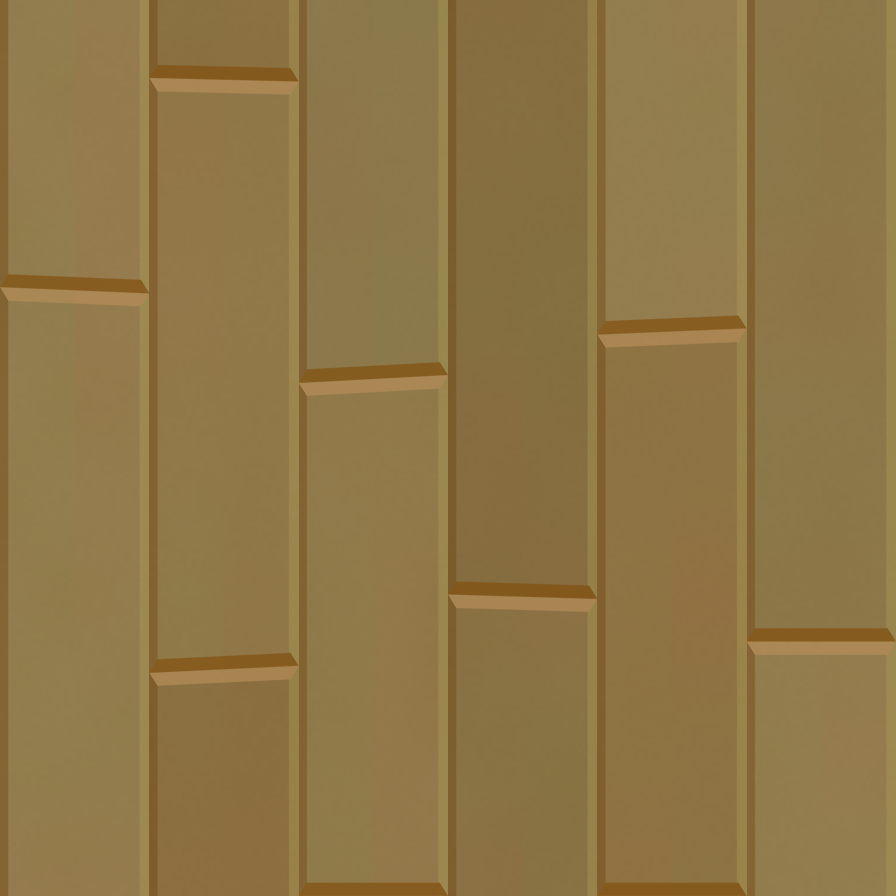
A three.js fragment shader for this texture:

```glsl
#define COLUMNS 6.0
#define DARK_BEVEL 0.0092
#define LIGHT_BEVEL 0.0108
#define JOINT_HALF 0.0148
#define SOFT 0.0009
#define PATCHES 0.016
#define PLANK_DARK vec3(0.520, 0.430, 0.250)
#define PLANK_LIGHT vec3(0.580, 0.492, 0.308)
#define SIDE_SHADE vec3(0.510, 0.385, 0.195)
#define SIDE_LIGHT vec3(0.605, 0.530, 0.310)
#define JOINT_SHADE vec3(0.525, 0.360, 0.125)
#define JOINT_LIGHT vec3(0.665, 0.530, 0.330)

varying vec2 vUv;

float hash(vec2 p) {
  p = fract(p * vec2(0.1031, 0.1137));
  p += dot(p, p.yx + 33.33);
  return fract((p.x + p.y) * p.x * 57.31);
}

float noise(vec2 p) {
  vec2 i = floor(p), f = fract(p);
  f = f * f * (3.0 - 2.0 * f);
  return mix(mix(hash(i), hash(i + vec2(1.0, 0.0)), f.x),
             mix(hash(i + vec2(0.0, 1.0)), hash(i + 1.0), f.x), f.y);
}

float cover(float d) {
  return smoothstep(-SOFT, SOFT, d);
}

// Value of column i, from columns 0-2 and 3-5
float pick(float i, vec3 left, vec3 right) {
  vec3 k = vec3(0.0, 1.0, 2.0);
  return dot(left, step(abs(k - i), vec3(0.5)))
       + dot(right, step(abs(k + 3.0 - i), vec3(0.5)));
}

// Mitred butt joint: shaded upper face, lit lower face
vec3 addJoint(vec3 color, float dy, float edge, vec3 tint) {
  float halfHeight = JOINT_HALF * min(edge / DARK_BEVEL, 1.0);
  vec3 face = mix(JOINT_LIGHT, JOINT_SHADE, cover(dy)) + tint;
  return mix(color, face, cover(halfHeight - abs(dy)));
}

void main() {
  float column = min(floor(vUv.x * COLUMNS), COLUMNS - 1.0);
  float across = vUv.x * COLUMNS - column;
  float fromLeft = across / COLUMNS;
  float fromRight = (1.0 - across) / COLUMNS;

  // Joint heights and their slight tilts
  float highJoint = pick(column, vec3(0.676, 0.911, 0.577), vec3(0.334, 0.630, 0.284));
  float lowJoint = pick(column, vec3(-1.0, 0.253, 0.0), vec3(-1.0, 0.0, -1.0));
  float highTilt = pick(column, vec3(-0.007, -0.004, 0.009), vec3(-0.005, 0.007, 0.0));
  float lowTilt = pick(column, vec3(0.0, 0.008, 0.0), vec3(0.0));
  float highDy = vUv.y - highJoint - highTilt * (across - 0.5);
  float lowDy = vUv.y - lowJoint - lowTilt * (across - 0.5);

  // Plank tone and warmth; the plank over the high joint wraps round
  float upper = max(cover(highDy), cover(-lowDy));
  float tone = mix(pick(column, vec3(0.92, 0.72, 0.75), vec3(0.30, 0.50, 0.92)),
                   pick(column, vec3(0.92, 0.28, 0.55), vec3(0.02, 0.95, 0.55)), upper);
  float warmth = mix(pick(column, vec3(0.0, 0.5, 0.4), vec3(0.1, 1.1, 0.0)),
                     pick(column, vec3(0.0, 0.9, -0.6), vec3(0.1, 0.0, -0.2)), upper);
  vec3 plank = mix(PLANK_DARK, PLANK_LIGHT, tone);
  plank += warmth * vec3(0.010, -0.010, -0.014);

  // Faded patches in half-plank lanes, with fine mottling
  float lane = floor(vUv.x * COLUMNS * 2.0);
  float patchTone = noise(vec2(lane * 7.0 + 3.0, vUv.y * 6.0)) - 0.5;
  float cloud = noise(vUv * vec2(14.0, 9.0) + 20.0) - 0.5;
  float grain = noise(vUv * 190.0) - 0.5;
  plank += PATCHES * patchTone * vec3(1.0, -0.7, -0.2);
  plank += PATCHES * cloud * vec3(0.4, 0.6, 0.8) + 0.005 * grain;

  // Long side bevels take on part of the plank tone
  vec3 tint = (plank - mix(PLANK_DARK, PLANK_LIGHT, 0.7)) * 0.6;
  vec3 color = mix(SIDE_SHADE + tint, plank, cover(fromLeft - DARK_BEVEL));
  color = mix(SIDE_LIGHT + tint, color, cover(fromRight - LIGHT_BEVEL));

  // Joints lie over the bevels
  float edge = min(fromLeft, fromRight);
  color = addJoint(color, highDy, edge, tint * 0.5);
  color = addJoint(color, lowDy, edge, tint * 0.5);

  gl_FragColor = vec4(color, 1.0);
}
```
